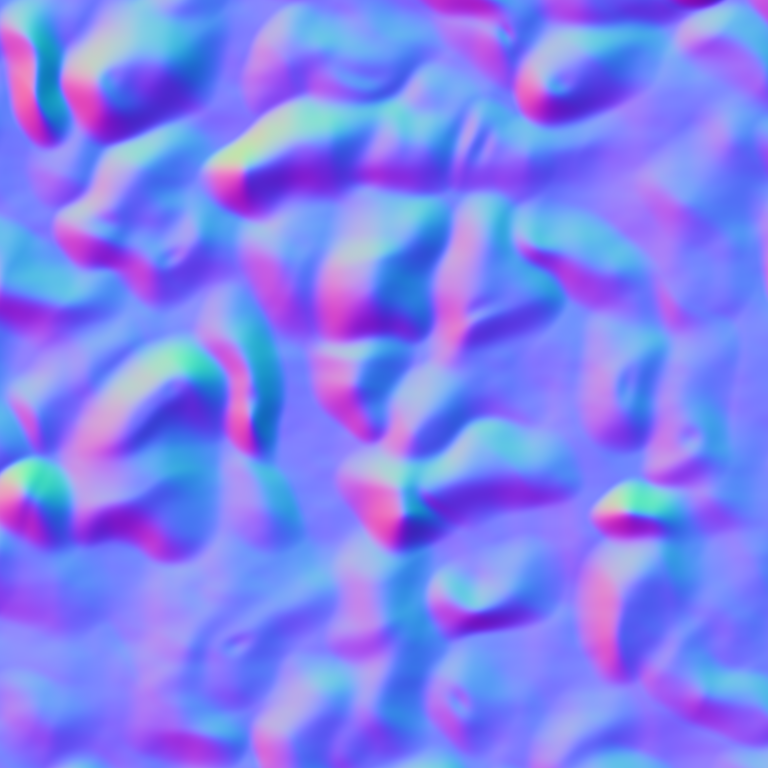
Write a Shadertoy shader that draws this texture map.

```glsl
// Tangent-space normal map of a soft, lumpy surface.
// Tapered capsule bumps on a jittered grid are blended into a height field,
// whose slope is then encoded as red, green and blue.

const float CELLS = 7.0;        // bumps along one side of the canvas
const float BLEND = 11.0;       // crispness of the seams between bumps
const float SLOPE_STEP = 0.04;  // sampling distance, in cells

vec4 hash4(vec2 p) {
    vec4 q = fract(p.xyxy * vec4(0.1031, 0.1030, 0.0973, 0.1099));
    q += dot(q, q.wzxy + 33.33);
    return fract((q.xxyz + q.yzzw) * q.zywx);
}

// Two channels of value noise with a quintic fade, centred on zero
vec2 noise2(vec2 p) {
    vec2 i = floor(p), f = p - i;
    vec2 u = f * f * f * (f * (f * 6.0 - 15.0) + 10.0);
    vec2 low = mix(hash4(i).xy, hash4(i + vec2(1, 0)).xy, u.x);
    vec2 high = mix(hash4(i + vec2(0, 1)).xy, hash4(i + vec2(1, 1)).xy, u.x);
    return mix(low, high, u.y) - 0.5;
}

// Capsule mound, wider at the top end and higher at the bottom end
float bump(vec2 p, vec2 axis, float halfLength, float radius, float steepness, float roundness) {
    float along = clamp(dot(p, axis), -halfLength, halfLength);
    float t = 0.5 + 0.5 * dot(p, axis) / (halfLength + radius);
    vec2 offset = p - axis * along;
    float width = radius * mix(0.9, 1.1, t);
    float d = sqrt(dot(offset, offset) / (width * width) + 0.03);
    float f = max(1.0 - d, 0.0);
    float profile = f * f * (1.0 + roundness - roundness * f);
    return radius * steepness * mix(1.4, 0.7, t) * profile;
}

// Small round pit with a faint raised rim
float pit(vec2 p, float radius) {
    float d2 = dot(p, p) / (radius * radius);
    return (0.35 * d2 - 1.0) * exp(-d2);
}

float surfaceHeight(vec2 p) {
    // Bend the outlines so that no bump stays a plain capsule
    vec2 q = p + 0.55 * noise2(p * 0.9 + 7.3) + 0.22 * noise2(p * 2.1 + 31.7);
    vec2 home = floor(q);
    float sum = 1.0, pits = 0.0;

    for (int y = -1; y <= 1; y++)
    for (int x = -1; x <= 1; x++) {
        vec2 cell = home + vec2(x, y);
        vec4 place = hash4(cell + 11.0);
        vec4 shape = hash4(cell + 83.0);
        vec2 local = q - cell - mix(vec2(0.2), vec2(0.8), place.xy);

        // Most bumps lean to the right, the others lie nearly flat
        float spread = (fract(place.z * 17.0) - 0.5) * 1.1;
        float angle = (place.z < 0.66 ? 1.2 : 0.0) + spread;
        vec2 axis = vec2(cos(angle), sin(angle));

        float halfLength = mix(0.05, 0.38, shape.x);
        float radius = mix(0.4, 0.62, shape.y);
        float steepness = mix(0.24, 0.9, shape.z * shape.z);
        float roundness = mix(1.3, 2.0, shape.w);
        float h = bump(local, axis, halfLength, radius, steepness, roundness);
        sum += exp(BLEND * h) - 1.0;

        float hasPit = step(0.8, place.w);
        pits += hasPit * pit(local + axis * halfLength * 0.6, 0.11);
    }

    // Soft undulation and finer wrinkles
    float relief = 0.13 * noise2(p * 1.3 + 3.1).x
                 + 0.04 * noise2(p * 2.9 + 19.4).y
                 + 0.006 * noise2(p * vec2(5.0, 8.0) + 47.2).x;
    return log(sum) / BLEND + 0.035 * pits + relief;
}

vec2 surfaceSlope(vec2 p, float e) {
    vec2 dx = vec2(e, 0.0), dy = vec2(0.0, e);
    return vec2(surfaceHeight(p + dx) - surfaceHeight(p - dx),
                surfaceHeight(p + dy) - surfaceHeight(p - dy)) / (2.0 * e);
}

// Left and upper flanks raise red and green; flat ground is blue
vec3 encodeNormal(vec2 slope) {
    vec3 normal = normalize(vec3(slope.x, -slope.y, 1.0));
    return 0.5 + 0.5 * normal;
}

void mainImage(out vec4 fragColor, in vec2 fragCoord) {
    vec2 uv = fragCoord / iResolution.y;
    vec2 slope = surfaceSlope(uv * CELLS + 20.0, SLOPE_STEP);
    fragColor = vec4(encodeNormal(slope), 1.0);
}
```
